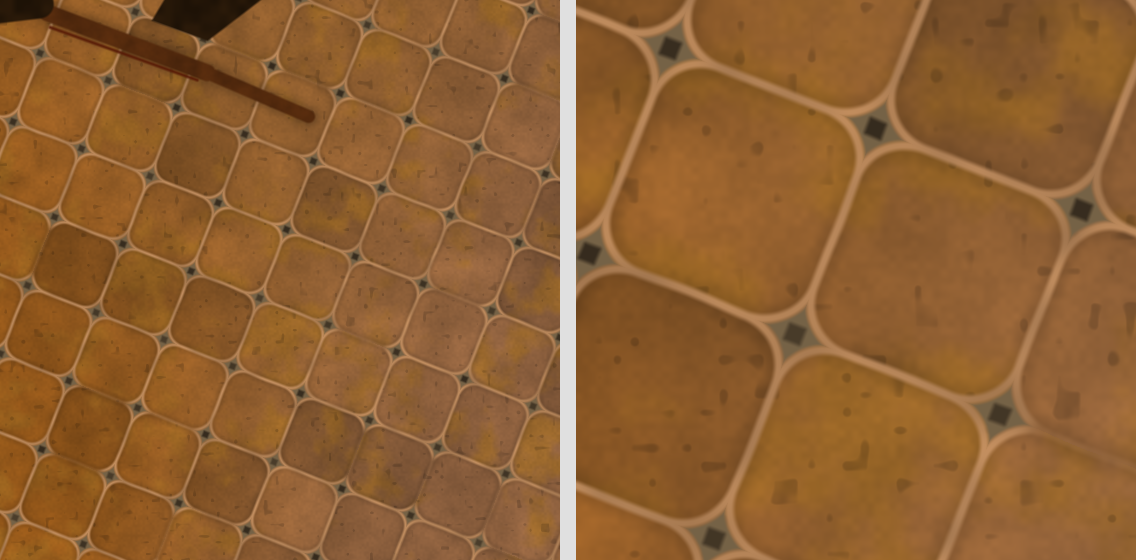
Left: the whole. Right: its middle third, enlarged.
Reproduce this texture procedurally as a WebGL 1 fragment shader.

```glsl
precision highp float;
// Worn terracotta floor: tilted rounded tiles, pale grout, small corner insets, a pole lying on top.

uniform vec2 u_resolution;

const float TILE_SIZE = 0.1312;
const float TILT = 0.3757;
const vec2 GRID_ORIGIN = vec2(0.5117, 0.5898);
const float CORNER_RADIUS = 0.24;
const float GROUT_HALF_WIDTH = 0.019;

const vec3 CLAY = vec3(0.570, 0.372, 0.182);
const vec3 ORANGE_CLAY = vec3(0.580, 0.335, 0.085);
const vec3 PINK_CLAY = vec3(0.555, 0.378, 0.245);
const vec3 OCHRE = vec3(0.610, 0.410, 0.130);
const vec3 GROUT = vec3(0.715, 0.525, 0.355);
const vec3 INSET_GREY = vec3(0.460, 0.385, 0.275);
const vec3 INSET_DARK = vec3(0.200, 0.160, 0.110);
const vec3 POLE_BROWN = vec3(0.320, 0.160, 0.050);
const vec3 NEAR_BLACK = vec3(0.140, 0.085, 0.030);
const vec3 DARK_RED = vec3(0.340, 0.100, 0.020);

float hash(vec2 p) {
  p = fract(p * vec2(0.1731, 0.2397) + 0.371);
  p += dot(p, p.yx + 19.19);
  return fract((p.x + p.y) * p.x * 7.31);
}

float noise(vec2 p) {
  vec2 i = floor(p), f = fract(p);
  f = f * f * (3.0 - 2.0 * f);
  return mix(mix(hash(i), hash(i + vec2(1.0, 0.0)), f.x),
             mix(hash(i + vec2(0.0, 1.0)), hash(i + 1.0), f.x), f.y);
}

float fbm(vec2 p) {
  float sum = 0.0, weight = 0.5;
  for (int i = 0; i < 4; i++) {
    sum += weight * noise(p);
    p = p * 2.03 + 17.3;
    weight *= 0.5;
  }
  return sum / 0.9375;
}

float roundedBox(vec2 p, float halfSize, float radius) {
  vec2 k = abs(p) - halfSize + radius;
  return length(max(k, 0.0)) + min(max(k.x, k.y), 0.0) - radius;
}

float capsule(vec2 p, vec2 a, vec2 b, float radius) {
  vec2 ab = b - a;
  return length(p - a - ab * clamp(dot(p - a, ab) / dot(ab, ab), 0.0, 1.0)) - radius;
}

// Signed distance to the line a-b, negative on its left side
float leftOf(vec2 p, vec2 a, vec2 b) {
  vec2 along = normalize(b - a);
  return dot(p - a, vec2(along.y, -along.x));
}

float cover(float dist, float soft) {
  return 1.0 - smoothstep(-soft, soft, dist);
}

// Clay colour with broad drift, a tone for each tile, stains and fine grain
vec3 clay(vec2 uv, vec2 tile) {
  vec3 color = mix(CLAY, ORANGE_CLAY, 0.85 * smoothstep(0.9, 0.1, uv.x + 0.45 * uv.y));
  color = mix(color, PINK_CLAY, smoothstep(0.4, 1.1, uv.x + 0.5 * (1.0 - uv.y) - 0.15));
  float tone = hash(tile + 5.0);
  color *= 0.96 + 0.1 * tone - 0.17 * step(0.86, tone);
  vec2 offset = 9.0 * vec2(hash(tile + 31.0), hash(tile + 57.0));
  color = mix(color, OCHRE, 0.65 * smoothstep(0.5, 0.8, fbm(uv * 15.0 + offset)));
  color *= 0.86 + 0.28 * fbm(uv * 22.0 + offset.yx);
  color *= 0.97 + 0.06 * noise(uv * 230.0);
  return color * (1.0 - 0.15 * smoothstep(0.82, 0.95, noise(uv * 95.0)));
}

// Some joints are almost worn away, except close to the insets
float jointStrength(vec2 q, vec2 local) {
  vec2 a = abs(local);
  vec2 joint = a.x > a.y ? vec2(floor(q.x + 0.5), floor(q.y) + 40.3)
                         : vec2(floor(q.x) + 80.7, floor(q.y + 0.5));
  float worn = mix(0.2, 0.95, smoothstep(0.08, 0.25, hash(joint)));
  return mix(worn, 0.9, smoothstep(0.28, 0.42, min(a.x, a.y)));
}

vec3 tiledFloor(vec2 uv, float soft) {
  vec2 p = uv - GRID_ORIGIN;
  float c = cos(TILT), s = sin(TILT);
  vec2 q = vec2(c * p.x - s * p.y, s * p.x + c * p.y) / TILE_SIZE;
  q += 0.012 * (vec2(noise(uv * 30.0), noise(uv * 30.0 + 50.0)) - 0.5);
  vec2 local = fract(q) - 0.5;
  vec2 node = fract(q + 0.5) - 0.5;
  float edge = roundedBox(local, 0.5, CORNER_RADIUS);
  float blur = soft / TILE_SIZE;

  vec3 color = clay(uv, floor(q)) * (1.0 - 0.1 * smoothstep(-0.1, -0.02, edge));
  color = mix(color, INSET_GREY, cover(GROUT_HALF_WIDTH - edge, blur));
  float grout = cover(abs(edge) - GROUT_HALF_WIDTH, blur) * jointStrength(q, local);
  color = mix(color, GROUT * (0.9 + 0.2 * noise(uv * 40.0)), grout);
  float insetTone = 0.65 + 0.35 * hash(floor(q + 0.5) + 11.0);
  return mix(color, INSET_DARK, insetTone * cover(roundedBox(node, 0.042, 0.01), blur));
}

void main() {
  vec2 uv = gl_FragCoord.xy / u_resolution;
  float soft = 0.0015 + 0.7 / min(u_resolution.x, u_resolution.y);
  vec3 color = tiledFloor(uv, soft);

  // Pole with its shadow and a thin red strip
  vec2 bend = vec2(0.370, 0.870);
  float pole = min(capsule(uv, vec2(0.085, 0.977), bend, 0.015), capsule(uv, bend, vec2(0.551, 0.792), 0.0115));
  color *= 1.0 - 0.22 * cover(pole - 0.006, 0.014);
  color = mix(color, DARK_RED, 0.9 * cover(capsule(uv, vec2(0.09, 0.951), vec2(0.352, 0.857), 0.0025), soft));
  color = mix(color, POLE_BROWN * (0.8 + 0.4 * fbm(uv * 35.0)), cover(pole, soft));

  // Dark block and dark end piece at the top
  vec2 blockLow = vec2(0.371, 0.927), blockLeft = vec2(0.271, 0.963);
  float block = max(leftOf(uv, blockLeft, blockLow), leftOf(uv, blockLow, vec2(0.466, 1.0)));
  block = max(block, leftOf(uv, vec2(0.293, 1.0), blockLeft));
  float endPiece = capsule(uv, vec2(-0.02, 0.982), vec2(0.07, 0.993), 0.026);
  color = mix(color, NEAR_BLACK * (0.8 + 0.4 * noise(uv * 60.0)), cover(min(block, endPiece), soft));

  gl_FragColor = vec4(color, 1.0);
}
```
